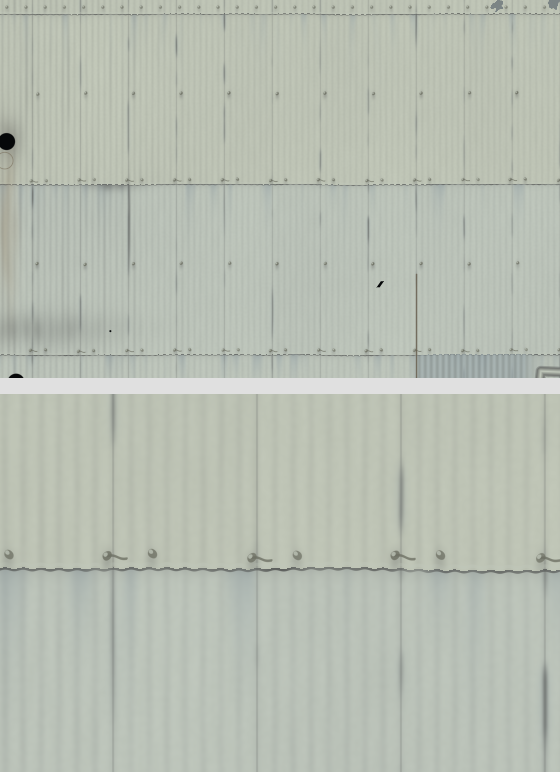
Top, the full canvas; bottom, a detail of the centre.
A Shadertoy shader for this texture:

```glsl
// Painted corrugated metal wall: overlapping sheets on a regular grid, fixed by bolts.
// Sheets, ridges and bolts repeat by cell; gradient noise adds dirt and broken streaks.
// Lengths are fractions of the canvas height, with y measured down from the top edge.
const float SHEET = 0.1269;  // sheet width
const float ROW = 0.4508;    // sheet height
const vec2 SEAM = vec2(0.086, 0.0367);  // first joint and overlap
const float RIDGES = 8.0;    // per sheet
const float BOLT_SIZE = 0.0048;
const float TOP_PITCH = 0.0508;  // bolt spacing on the top strip
const float TAU = 6.28319;
const vec3 LIGHT = vec3(0.752, 0.78, 0.73);
const vec3 SHADE = vec3(0.695, 0.72, 0.68);
const vec3 COOL = vec3(0.61, 0.66, 0.67);
const vec3 GRIME = vec3(0.4, 0.41, 0.4);
const vec3 RUST = vec3(0.6, 0.54, 0.44);
const vec3 BOLT = vec3(0.43, 0.44, 0.39);
const vec3 BLACK = vec3(0.025, 0.03, 0.035);

float hash(vec2 p) {
    vec3 q = fract(p.xyx * 0.1031);
    q += dot(q, q.yzx + 33.33);
    return fract((q.x + q.y) * q.z);
}

float corner(vec2 cell, vec2 offset) {
    float a = TAU * hash(cell);
    return dot(vec2(cos(a), sin(a)), offset);
}

float noise(vec2 p) {
    vec2 i = floor(p), f = fract(p), e = vec2(1, 0);
    vec2 u = f * f * (3.0 - 2.0 * f);
    return mix(mix(corner(i, f), corner(i + e, f - e), u.x),
        mix(corner(i + e.yx, f - e.yx), corner(i + 1.0, f - 1.0), u.x), u.y);
}

// Antialiased coverage of a signed distance
float fill(float d) {
    float px = 0.75 / iResolution.y;
    return 1.0 - smoothstep(-px, px, d);
}

float segment(vec2 p, vec2 a, vec2 b) {
    vec2 ab = b - a;
    return length(p - a - ab * clamp(dot(p - a, ab) / dot(ab, ab), 0.0, 1.0));
}

// Soft elliptical stain
float smudge(vec2 p, vec2 center, vec2 size) {
    vec2 q = (p - center) / size;
    return exp(-dot(q, q));
}

void drawBolt(inout vec3 col, vec2 d, float dirt) {
    col = mix(col, GRIME, 0.35 * dirt * smudge(d, vec2(0, BOLT_SIZE), vec2(1.1, 2) * BOLT_SIZE));
    col = mix(col, BOLT, (0.5 + 0.4 * dirt) * fill(length(d) - BOLT_SIZE * 0.85));
    col = mix(col, LIGHT, 0.75 * fill(length(d + BOLT_SIZE * 0.3) - BOLT_SIZE * 0.4));
}

void mainImage(out vec4 fragColor, in vec2 fragCoord) {
    vec2 p = vec2(fragCoord.x, iResolution.y - fragCoord.y) / iResolution.y;

    // Cell coordinates: x from the nearest joint, y below the overlap
    float u = (p.x - SEAM.x) / SHEET;
    float wave = cos(TAU * RIDGES * u);
    float joint = floor(u + 0.5), jx = (u - joint) * SHEET;
    float y = p.y - SEAM.y + 0.0007 * wave + 0.0025 * noise(vec2(p.x * 9.0, 2.5));
    float row = floor(y / ROW), sy = y - row * ROW;
    float seed = hash(vec2(joint, row) + 41.0);

    // Ridges, stronger on the weathered left side
    float left = 1.0 - smoothstep(0.1, 0.7, p.x);
    float ridge = 0.5 + 0.5 * wave;
    float tone = 0.2 * hash(vec2(floor(u), row) + 17.0) + 0.35 * noise(p * vec2(3, 2.5));
    vec3 col = mix(LIGHT, SHADE, 0.08 + tone + (0.46 + 0.2 * left) * ridge * ridge);
    col += 0.012 * noise(p * vec2(140, 18)) + 0.008 * noise(p * 170.0);
    col += vec3(0.006, 0.002, -0.008) * (row < 1.0 ? 1.0 : -0.8);

    // Dirt running down from the overlaps
    float runs = smoothstep(-0.05, 0.5, noise(vec2(p.x * 38.0, row * 5.3 + sy * 3.0)));
    col = mix(col, COOL, 0.65 * runs * exp(-sy * 22.0));
    col = mix(col, GRIME, 0.13 * left * runs * ridge);

    // Vertical joints with broken streaks
    float drift = 0.0015 * noise(vec2(joint * 3.7, p.y * 9.0));
    float blotch = smoothstep(-0.05, 0.35, noise(vec2(joint * 7.31, p.y * 13.0 + row * 3.7)));
    float streak = blotch * (0.2 + 0.65 * seed) * mix(0.5, 1.0, exp(-sy * 6.0));
    col = mix(col, GRIME, 0.22 * fill(abs(jx) - 0.0009));
    col = mix(col, COOL, 0.5 * streak * exp(-pow(abs(jx) / 0.006, 2.0)));
    col = mix(col, GRIME, streak * exp(-pow(abs(jx + drift) / 0.0024, 2.0)));

    // Overlaps: bright lip, dark edge, soft shadow
    col = mix(col, LIGHT, 0.4 * fill(abs(sy - ROW + 0.003) - 0.0015));
    float edge = 0.65 + 0.6 * noise(vec2(p.x * 25.0, row));
    col = mix(col, GRIME * 0.8, edge * fill(abs(sy - 0.0008) - 0.0013));
    col = mix(col, GRIME, 0.2 * exp(-sy * 180.0));

    // Bolts: mid sheet, overlap and hooked joint, or dense top strip
    vec2 b = vec2(jx, sy) + 0.003 * (vec2(seed, hash(vec2(joint, row))) - 0.5);
    if (row >= 0.0) {
        drawBolt(col, b - vec2(0.0135, 0.2105), 0.6 + 0.4 * seed);
        drawBolt(col, b - vec2(0.036, ROW - 0.012), 0.3 + 0.4 * seed);
        vec2 hook = b - vec2(-0.004, ROW - 0.011);
        col = mix(col, BOLT, 0.8 * fill(segment(hook, vec2(0), vec2(0.017, 0.003)) - 0.0011));
        drawBolt(col, hook, 0.4 + 0.5 * seed);
    } else {
        float bx = fract((p.x - 0.1197) / TOP_PITCH + 0.5) - 0.5;
        drawBolt(col, vec2(bx * TOP_PITCH, p.y - 0.019), 0.5);
    }

    // Soot, rust, cool lower sheets, dark joints and chipped paint
    float grain = 0.75 + 0.5 * noise(p * vec2(45, 9));
    float soot = 0.4 * smudge(p, vec2(0.07, 0.87), vec2(0.22, 0.045))
        + 0.5 * smudge(p, vec2(0.02, 0.37), vec2(0.035, 0.06))
        + 0.65 * smudge(p, vec2(0.29, 0.485), vec2(0.065, 0.018)) * step(1.0, row)
        + 0.8 * smudge(p, vec2(0.342, 0.59), vec2(0.0035, 0.11));
    col = mix(col, GRIME, clamp(soot * grain, 0.0, 0.8));
    col = mix(col, RUST, 0.45 * grain * smudge(p, vec2(0.02, 0.59), vec2(0.025, 0.2)));
    float band = step(2.0, row) * smoothstep(1.09, 1.11, p.x) * (1.0 - smoothstep(1.37, 1.44, p.x));
    col = mix(col, COOL * (0.93 + 0.1 * wave), 0.65 * band);
    col = mix(col, RUST * 0.65, 0.8 * fill(segment(p, vec2(1.102, 0.726), vec2(1.102, 1)) - 0.0018));
    float chips = smudge(p, vec2(1.316, 0.014), vec2(0.018)) + smudge(p, vec2(1.465, 0.008), vec2(0.018));
    chips = smoothstep(0.45, 0.55, chips + 0.6 * noise(p * 95.0));
    col = mix(col, COOL * 0.75, 0.9 * chips * step(p.y, SEAM.y));

    // Ring, round openings and tear
    col = mix(col, RUST * 0.75, 0.6 * fill(abs(length(p - vec2(0.0125, 0.425)) - 0.022) - 0.001));
    float hole = min(length(p - vec2(0.0174, 0.3745)), length(p - vec2(0.0425, 1.011))) - 0.0225;
    vec2 tear = p - vec2(1.006, 0.752);
    hole = min(hole, max(abs(tear.x + tear.y * 0.7) - 0.004, abs(tear.y) - 0.008));
    hole = min(hole, length(p - vec2(0.292, 0.876)) - 0.0025);
    col = mix(col, BLACK, fill(hole));

    // Elbow pipe
    vec2 bend = vec2(1.431, 0.982);
    float pipe = min(segment(p, bend, vec2(1.5, 0.985)), segment(p, bend, vec2(1.427, 1.02)));
    col = mix(col, GRIME, 0.5 * fill(pipe - 0.014));
    col = mix(col, mix(LIGHT, GRIME, pipe / 0.011), fill(pipe - 0.0105));
    fragColor = vec4(clamp(col, 0.0, 1.0), 1.0);
}
```
